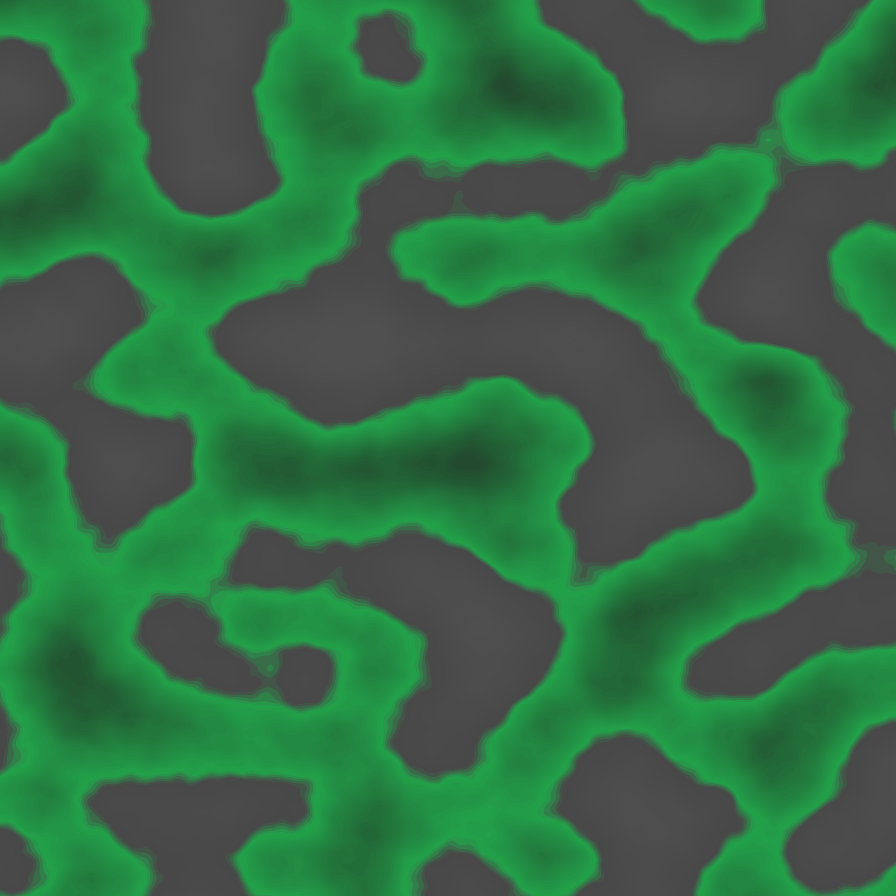
A Shadertoy shader for this texture:

```glsl
// Mossy green islands and bridges on grey ground, drawn as a stepped height map.
// Layered gradient noise gives the height; it is cut into fine contour levels,
// then coloured grey when low, bright green at the rim and dark green when high.

// Unit gradient with a pseudo-random direction for a lattice cell
vec2 cellGradient(vec2 cell) {
    vec3 p = fract(cell.xyx * vec3(0.1031, 0.1030, 0.0973));
    p += dot(p, p.yzx + 33.33);
    float angle = 6.28318 * fract((p.x + p.y) * p.z);
    return vec2(cos(angle), sin(angle));
}

float gradientNoise(vec2 p) {
    vec2 cell = floor(p);
    vec2 f = p - cell;
    vec2 fade = f * f * f * (f * (f * 6.0 - 15.0) + 10.0);
    vec2 e = vec2(1.0, 0.0);
    float a = dot(cellGradient(cell), f);
    float b = dot(cellGradient(cell + e.xy), f - e.xy);
    float c = dot(cellGradient(cell + e.yx), f - e.yx);
    float d = dot(cellGradient(cell + e.xx), f - e.xx);
    return mix(mix(a, b, fade.x), mix(c, d, fade.x), fade.y);
}

// Broad shapes plus faint detail that makes the contours wobble
float terrainHeight(vec2 uv) {
    vec2 p = uv * vec2(6.4, 7.3) + 17.0;
    return gradientNoise(p)
         + 0.10 * gradientNoise(p * 3.1 + 40.7)
         + 0.05 * gradientNoise(p * 6.7 + 91.3);
}

// Quantise the height into flat levels with antialiased borders
float contourLevels(float height) {
    float steps = height * 48.0;
    float blur = clamp(fwidth(steps), 0.001, 1.0);
    float level = floor(steps) + smoothstep(1.0 - blur, 1.0, fract(steps));
    return (level + 0.5 - 0.5 * blur) / 48.0;
}

void mainImage(out vec4 fragColor, in vec2 fragCoord) {
    vec2 uv = fragCoord / iResolution.y;
    float height = contourLevels(terrainHeight(uv));

    // Grey ground, a little lighter in the deepest hollows
    vec3 ground = vec3(0.282 + 0.06 * clamp(-height - 0.06, 0.0, 0.5));

    // Green growth, brightest at the rim and darkening towards its heart
    float depth = clamp((height - 0.015) / 0.55, 0.0, 1.0);
    vec3 moss = mix(vec3(0.135, 0.635, 0.290), vec3(0.135, 0.295, 0.180), depth);

    // Narrow transition along the shore
    float shore = clamp((height + 0.066) / 0.084, 0.0, 1.0);
    fragColor = vec4(mix(ground, moss, shore), 1.0);
}
```
